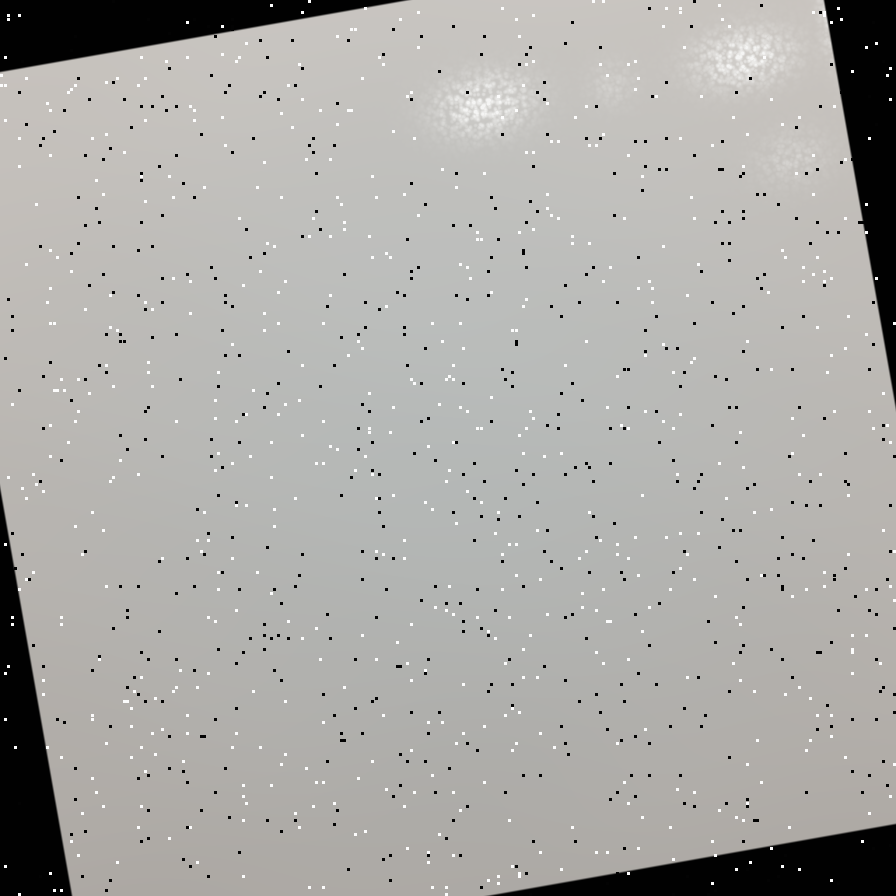
This texture is drawn by a three.js fragment shader. Its source:

```glsl
varying vec2 vUv;

float hash(vec2 p) {
  vec3 q = fract(vec3(p.xyx) * vec3(0.1031, 0.103, 0.0973));
  q += dot(q, q.yzx + 33.33);
  return fract((q.x + q.y) * q.z);
}

// Cellular noise: distance to the nearest jittered point
float cellular(vec2 p) {
  vec2 cell = floor(p);
  float nearest = 1.0;
  for (int y = -1; y <= 1; y++) {
    for (int x = -1; x <= 1; x++) {
      vec2 c = cell + vec2(x, y);
      vec2 point = c + vec2(hash(c), hash(c + 71.0));
      nearest = min(nearest, distance(p, point));
    }
  }
  return nearest;
}

// Soft elliptical spot of light
float spot(vec2 p, vec2 center, vec2 radius) {
  vec2 d = (p - center) / radius;
  return exp(-dot(d, d));
}

// Sheet tone: lighter upwards, cool in the middle, warm at the rim
vec3 sheetColor(vec2 p) {
  float rim = smoothstep(0.0, 0.65, length(p));
  float mottle = sin(p.x * 11.0 + 2.0 * sin(p.y * 7.0)) * sin(p.y * 13.0 + p.x * 5.0);
  vec3 tint = mix(vec3(-0.012, 0.0, -0.006), vec3(0.01, -0.007, -0.026), rim);
  return vec3(0.723 + 0.11 * vUv.y - 0.055 + 0.003 * mottle) + tint;
}

// Grainy reflections near the top of the sheet
float glare(vec2 p) {
  float light = spot(p, vec2(0.106, 0.37), vec2(0.05, 0.031));
  light += spot(p, vec2(0.4, 0.371), vec2(0.05, 0.029));
  light += 0.3 * spot(p, vec2(0.435, 0.252), vec2(0.04, 0.03));
  light += 0.25 * spot(p, vec2(0.251, 0.368), vec2(0.025, 0.025));
  light += 0.4 * spot(p, vec2(0.5, 0.393), vec2(0.01, 0.05));
  float grain = smoothstep(0.65, 0.1, cellular(p * 110.0));
  grain = 0.6 * grain + 0.4 * smoothstep(0.6, 0.1, cellular(p * 190.0 + 40.0));
  return clamp(light * (0.2 + 1.1 * grain), 0.0, 1.0);
}

void main() {
  // Sheet turned ten degrees about the center
  float angle = radians(10.0);
  float c = cos(angle), s = sin(angle);
  vec2 p = mat2(c, -s, s, c) * (vUv - 0.5);

  vec3 sheet = mix(sheetColor(p), vec3(0.96, 0.96, 0.955), glare(p));
  float edge = max(abs(p.x), abs(p.y)) - 0.5;
  vec3 color = mix(sheet, vec3(0.003), smoothstep(-0.0015, 0.0015, edge));

  // Scattered black and white specks
  vec2 grid = vUv * 256.0;
  vec2 fromCenter = abs(fract(grid) - 0.5);
  float speck = smoothstep(0.5, 0.4, max(fromCenter.x, fromCenter.y));
  float chance = hash(floor(grid) + 17.0);
  color = mix(color, vec3(0.01), speck * step(chance, 0.01));
  color = mix(color, vec3(0.99), speck * step(0.99, chance));

  gl_FragColor = vec4(color, 1.0);
}
```
